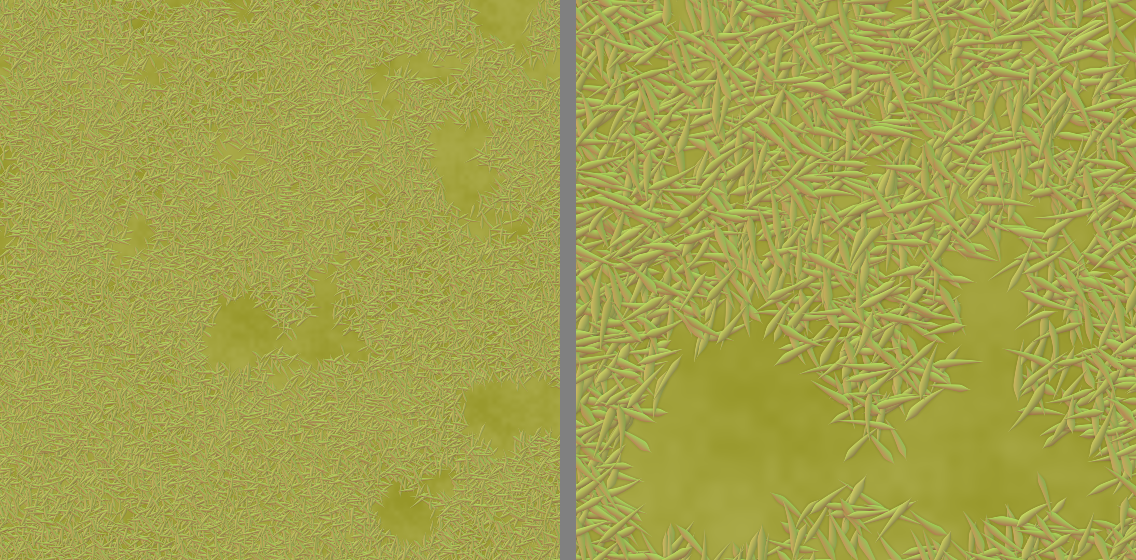
Left: the whole. Right: its middle third, enlarged.
Reproduce this texture procedurally as a Shadertoy shader.

```glsl
const vec3 SOIL_DARK = vec3(0.59, 0.59, 0.16);
const vec3 SOIL_LIGHT = vec3(0.665, 0.665, 0.285);
const vec3 BLADE_COLOR = vec3(0.668, 0.668, 0.338);
const vec3 EDGE_TINT = vec3(0.105, 0.185, 0.0);  // red to the left, green upward
const float EDGE_LIGHT = 0.03;
const float BLADE_VARIATION = 0.03;
const float SHADOW_STRENGTH = 0.06;
const float SHADOW_WIDTH = 0.0018;
const float CELLS = 43.0;                        // blade cells across the canvas
const int LAYERS = 11;                           // blades per cell
const float HALF_LENGTH_MIN = 0.012;
const float HALF_LENGTH_MAX = 0.0205;
const float HALF_WIDTH = 0.0034;
const float BEND = 0.0022;
const float PATCH_SCALE = 6.5;
const float PATCH_LEVEL = 0.345;                 // higher leaves more bare soil
const float PATCH_RAGGED = 0.09;
const float TAU = 6.2831853;

vec4 hash4(vec3 p) {
    vec4 q = fract(p.xyzx * vec4(0.1031, 0.1030, 0.0973, 0.1099));
    q += dot(q, q.wzxy + 33.33);
    return fract((q.xxyz + q.yzzw) * q.zywx);
}

float valueNoise(vec2 p, float seed) {
    vec2 cell = floor(p);
    vec2 f = fract(p);
    f = f * f * (3.0 - 2.0 * f);
    float a = hash4(vec3(cell, seed)).x;
    float b = hash4(vec3(cell + vec2(1, 0), seed)).x;
    float c = hash4(vec3(cell + vec2(0, 1), seed)).x;
    float d = hash4(vec3(cell + vec2(1, 1), seed)).x;
    return mix(mix(a, b, f.x), mix(c, d, f.x), f.y);
}

// Grass cover: low values are bare patches
float grassCover(vec2 p) {
    return 0.58 * valueNoise(p * PATCH_SCALE + 3.3, 71.0)
         + 0.28 * valueNoise(p * PATCH_SCALE * 2.1 + 9.0, 83.0)
         + 0.14 * valueNoise(p * PATCH_SCALE * 4.3 + 5.0, 91.0);
}

// Mottled ground
vec3 soilColor(vec2 p) {
    float tone = 0.36 * valueNoise(p * 7.0, 21.0)
               + 0.26 * valueNoise(p * 19.0, 22.0)
               + 0.22 * valueNoise(p * vec2(42.0, 60.0), 23.0)
               + 0.16 * valueNoise(p * 120.0, 24.0);
    return mix(SOIL_DARK, SOIL_LIGHT, smoothstep(0.15, 0.85, tone));
}

// Paints one curved, tapered blade with embossed edges over the colour
void paintBlade(inout vec3 color, vec2 p, vec3 id, float pixel) {
    vec4 place = hash4(id);
    vec2 center = (id.xy + place.xy) / CELLS;
    float angle = place.z * TAU;
    vec2 along = vec2(cos(angle), sin(angle));
    vec2 across = vec2(-along.y, along.x);
    float halfLength = mix(HALF_LENGTH_MIN, HALF_LENGTH_MAX, place.w);

    vec2 local = vec2(dot(p - center, along), dot(p - center, across));
    float t = local.x / halfLength;
    if (abs(t) > 1.0 || abs(local.y) > HALF_WIDTH + SHADOW_WIDTH + BEND) return;

    vec4 look = hash4(id + 57.0);
    float offset = local.y - BEND * (look.x * 2.0 - 1.0) * (t * t - 0.4);
    float u = 0.5 + 0.5 * t;
    float halfWidth = HALF_WIDTH * mix(0.75, 1.1, look.y)
                    * smoothstep(0.0, 0.3, u) * pow(1.0 - u, 0.8);
    float edge = abs(offset) - halfWidth;
    if (edge > SHADOW_WIDTH) return;
    if (grassCover(center) + PATCH_RAGGED * (look.w - 0.5) < PATCH_LEVEL) return;

    // Soft contact shadow
    float fade = smoothstep(0.0, 0.2, u) * smoothstep(1.0, 0.8, u);
    color *= 1.0 - SHADOW_STRENGTH * fade * smoothstep(SHADOW_WIDTH, 0.0, edge);

    // Body and slope tint
    float side = clamp(offset / max(halfWidth, 0.5 * pixel), -1.0, 1.0);
    vec2 slope = across * side;
    vec3 blade = BLADE_COLOR + BLADE_VARIATION * (look.z - 0.5);
    blade += EDGE_TINT * vec3(-slope.x, slope.y, 0.0);
    blade += EDGE_LIGHT * (slope.y - slope.x);
    float coverage = smoothstep(0.5 * pixel, -0.5 * pixel, edge);
    color = mix(color, blade, coverage);
}

void mainImage(out vec4 fragColor, in vec2 fragCoord) {
    float pixel = 1.0 / iResolution.y;
    vec2 p = fragCoord * pixel;
    vec3 color = soilColor(p);
    vec2 cell = floor(p * CELLS);

    // Layers and cells are visited in one fixed order, so overlaps agree
    for (int layer = 0; layer < LAYERS; layer++) {
        for (int j = -1; j <= 1; j++) {
            for (int i = -1; i <= 1; i++) {
                vec3 id = vec3(cell + vec2(i, j), float(layer) * 7.0 + 3.0);
                paintBlade(color, p, id, pixel);
            }
        }
    }
    fragColor = vec4(color, 1.0);
}
```
